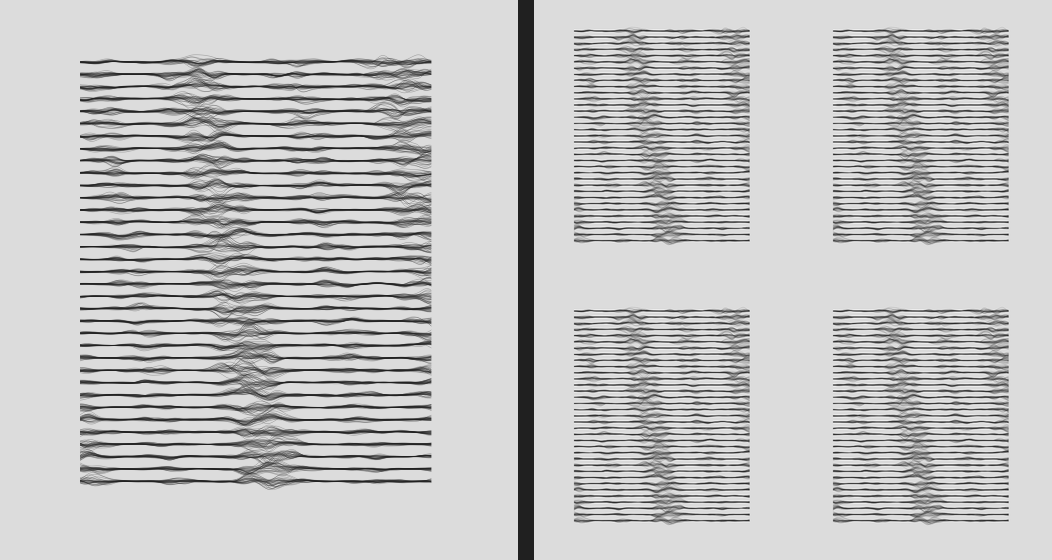
Left, the tile; right, the same tile 2 across and 2 down.
A WebGL 1 fragment shader for this pattern:

```glsl
precision highp float;
uniform vec2 u_resolution;

#define ROWS 35.0
#define STRANDS 30
#define PITCH 0.02202
#define TOP_ROW 0.8893
#define LEFT_EDGE 0.1545
#define RIGHT_EDGE 0.8328
#define DRIFT 0.0046
#define WAVES 20.0
#define LINE_WIDTH 0.0013
#define LINE_ALPHA 0.27
#define PAPER vec3(0.863)
#define INK vec3(0.12)

float hash(vec2 p) {
  vec3 q = fract(vec3(p.xyx) * 0.1031);
  q += dot(q, q.yzx + 33.33);
  return fract((q.x + q.y) * q.z);
}

vec2 gradient(vec2 cell) {
  return 2.0 * vec2(hash(cell), hash(cell + 57.0)) - 1.0;
}

float gradientNoise(vec2 p) {
  vec2 i = floor(p), f = fract(p);
  vec2 s = f * f * f * (f * (f * 6.0 - 15.0) + 10.0);
  vec2 e = vec2(1.0, 0.0);
  float a = dot(gradient(i), f);
  float b = dot(gradient(i + e.xy), f - e.xy);
  float c = dot(gradient(i + e.yx), f - e.yx);
  float d = dot(gradient(i + e.xx), f - e.xx);
  return mix(mix(a, b, s.x), mix(c, d, s.x), s.y);
}

float lobe(float x, float center, float width) {
  float t = (x - center) / width;
  return exp(-t * t);
}

// Half height of a bundle, in row pitches; lobes drift right down the rows
float spread(float x, float row) {
  float u = x - row * DRIFT;
  float fall = row / (ROWS - 1.0);
  float height = 0.06
    + 0.90 * lobe(u, 0.0, 0.055)
    + mix(0.55, 0.32, fall) * lobe(u, 0.175, 0.046)
    + mix(0.95, 1.25, fall) * lobe(u, 0.368, 0.060)
    + mix(0.58, 0.28, fall) * lobe(u, 0.562, 0.052)
    + 0.95 * lobe(u, 0.765, 0.072);
  float swell = gradientNoise(vec2(x * 24.0 + 40.0, row * 3.37 + 0.4));
  return height * (0.95 + 0.8 * swell);
}

// Share of a pixel of the given size covered by a line at distance d
float lineCoverage(float d, float pixel) {
  float halfLine = 0.5 * LINE_WIDTH, halfPixel = 0.5 * pixel;
  float overlap = min(d + halfPixel, halfLine) - max(d - halfPixel, -halfLine);
  return max(overlap, 0.0) / pixel;
}

// Light left after passing all the strands of one row
float bundleLight(vec2 uv, float row, float pixel) {
  float height = spread(uv.x, row) * PITCH;
  float dy = uv.y - (TOP_ROW - row * PITCH);
  float light = 1.0;
  if (abs(dy) > 1.6 * height + LINE_WIDTH + pixel) return light;

  // The whole bundle sways, then each strand strays from it
  dy -= 0.5 * height * gradientNoise(vec2(uv.x * 14.0, row * 5.71 + 90.3));
  for (int i = 0; i < STRANDS; i++) {
    float strand = float(i);
    float reach = mix(0.5, 2.0, hash(vec2(strand + 3.0, row + 11.0)));
    float wave = gradientNoise(vec2(uv.x * WAVES, strand * 0.137 + row * 9.73));
    float d = dy - height * reach * wave;
    light *= 1.0 - LINE_ALPHA * lineCoverage(d, pixel);
  }
  return light;
}

void main() {
  vec2 uv = gl_FragCoord.xy / u_resolution;
  vec2 pixel = 1.0 / u_resolution;

  // Straight cut at both sides of the block
  float inside = clamp((uv.x - LEFT_EDGE) / pixel.x + 0.5, 0.0, 1.0)
               * clamp((RIGHT_EDGE - uv.x) / pixel.x + 0.5, 0.0, 1.0);

  // Neighbouring rows overlap where bundles are wide
  float light = 1.0;
  if (inside > 0.0) {
    float nearest = floor((TOP_ROW - uv.y) / PITCH + 0.5);
    for (int k = -2; k <= 2; k++) {
      float row = nearest + float(k);
      if (row >= 0.0 && row < ROWS) light *= bundleLight(uv, row, pixel.y);
    }
  }
  gl_FragColor = vec4(mix(PAPER, INK, (1.0 - light) * inside), 1.0);
}
```
